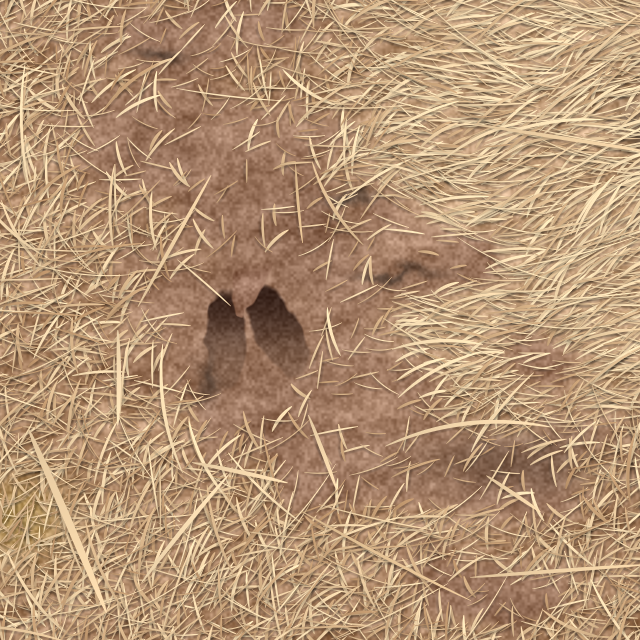
Reproduce this texture procedurally as a Shadertoy shader.

```glsl
// Draws damp brown soil with a cloven hoofprint, ringed by scattered dry straw.

float hash(vec2 p) {
    vec3 q = fract(p.xyx * 0.1031);
    q += dot(q, q.yzx + 33.33);
    return fract((q.x + q.y) * q.z);
}

float noise(vec2 p) {
    vec2 i = floor(p), f = fract(p);
    f = f * f * (3.0 - 2.0 * f);
    return mix(mix(hash(i), hash(i + vec2(1, 0)), f.x),
               mix(hash(i + vec2(0, 1)), hash(i + 1.0), f.x), f.y);
}

float fbm(vec2 p) {
    float sum = 0.0, amp = 0.5;
    for (int i = 0; i < 5; i++) {
        sum += amp * noise(p);
        p = mat2(1.6, 1.2, -1.2, 1.6) * p + 7.3;
        amp *= 0.5;
    }
    return sum;
}

// Soft ellipse: centre in xy, radii in zw
float blob(vec2 p, vec4 e) {
    vec2 q = (p - e.xy) / e.zw;
    return exp(-dot(q, q));
}

// 0 on bare soil, 1 where the straw lies thick
float strawCover(vec2 p) {
    vec4 bare[9] = vec4[9](
        vec4(0.25, 0.80, 0.20, 0.11), vec4(0.36, 0.95, 0.17, 0.05),
        vec4(0.46, 0.67, 0.20, 0.14), vec4(0.40, 0.45, 0.19, 0.15),
        vec4(0.55, 0.31, 0.14, 0.12), vec4(0.77, 0.27, 0.21, 0.08),
        vec4(0.71, 0.59, 0.12, 0.05), vec4(0.85, 0.45, 0.08, 0.05),
        vec4(0.78, 0.08, 0.13, 0.06));
    float soil = 0.7 * (noise(p * 15.0) - 0.5);
    for (int i = 0; i < 9; i++) soil += blob(p, bare[i]);
    return 1.0 - smoothstep(0.2, 0.9, soil);
}

// Thick mat at the upper right
float matted(vec2 p) {
    return smoothstep(0.45, 0.68, p.x) * smoothstep(0.3, 0.45, p.y);
}

// Lays a bent, tapered stalk and its soft shadow over the colour
void layStalk(inout vec3 col, vec2 q, vec2 dir, float halfLen, float width, float bend, vec3 tint) {
    q = vec2(dot(q, dir), dot(q, vec2(-dir.y, dir.x)));
    float t = q.x / halfLen;
    if (abs(t) > 1.0) return;
    float y = q.y + bend * halfLen * (t * t - 0.4);
    float w = width * sqrt(1.0 - t * t), side = dir.x >= 0.0 ? 0.002 : -0.002;
    float shadow = 1.0 - smoothstep(0.0, 0.004, abs(y + side) - w);
    col *= 1.0 - 0.17 * shadow * (1.0 - t * t);
    float cover = clamp(0.5 - (abs(y) - w) * iResolution.y, 0.0, 1.0);
    col = mix(col, tint * (0.98 + 0.06 * t), cover);
}

float toe(vec2 q, vec2 radius, float lean) {
    return length(vec2(q.x + lean * q.y, q.y) / radius);
}

vec3 ground(vec2 p) {
    float relief = fbm(p * 13.0) - fbm(p * 13.0 + vec2(-0.12, 0.22));
    float grain = noise(p * 230.0) - 0.5;
    vec3 col = mix(vec3(0.51, 0.37, 0.29), vec3(0.66, 0.51, 0.41), fbm(p * 8.0 + 3.0));
    float fibre = noise(mat2(0.9, -0.4, 0.4, 0.9) * p * vec2(30, 150)) - 0.5;
    vec3 litter = mix(vec3(0.66, 0.51, 0.38), vec3(0.79, 0.65, 0.50), matted(p));
    col = mix(col, litter + 0.2 * fibre, strawCover(p) * 0.75);
    col += relief * 0.4 + grain * 0.14 + (noise(p * 105.0) - 0.5) * 0.09;
    col = mix(col, vec3(0.70, 0.59, 0.30) + grain * 0.25, 0.6 * blob(p, vec4(0.03, 0.19, 0.08, 0.07)));

    // Cracks and hollows
    vec2 w = p + 0.045 * (vec2(fbm(p * 28.0), fbm(p * 28.0 + 40.0)) - 0.48);
    float crack = blob(w, vec4(0.545, 0.695, 0.04, 0.009)) + blob(w, vec4(0.62, 0.575, 0.06, 0.008))
                + blob(w, vec4(0.25, 0.915, 0.04, 0.009)) + blob(w, vec4(0.32, 0.41, 0.013, 0.04))
                + blob(w, vec4(1.0, 0.80, 0.025, 0.035)) + 0.5 * blob(w, vec4(0.80, 0.28, 0.15, 0.05));
    col *= 1.0 - 0.42 * crack;

    // Two toes, darkest beneath the upper rim
    vec2 e = p + 0.01 * (vec2(noise(p * 60.0), noise(p * 60.0 + 9.0)) - 0.5);
    float d = min(toe(e - vec2(0.354, 0.470), vec2(0.034, 0.078), 0.05),
                  toe(e - vec2(0.434, 0.483), vec2(0.039, 0.074), 0.38));
    float depth = smoothstep(0.41, 0.55, p.y);
    vec3 hollow = mix(col * 0.88, vec3(0.19, 0.11, 0.08) + grain * 0.08, depth);
    col = mix(col, hollow, 1.0 - smoothstep(0.88, 1.04, d));

    // Torn flap of soil hanging between the toes
    vec2 f = e - vec2(0.373, 0.502);
    float t = f.y / 0.083;
    float edge = abs(f.x - 0.022 * t) - 0.031 * sqrt(clamp(t, 0.0, 1.0));
    float flap = smoothstep(0.002, -0.002, edge) * smoothstep(0.0, 0.04, t) * smoothstep(1.1, 0.8, t);
    return mix(col, vec3(0.53, 0.38, 0.30) + relief * 0.7 + grain * 0.14, flap);
}

void mainImage(out vec4 fragColor, in vec2 fragCoord) {
    vec2 p = fragCoord / iResolution.xy;
    vec3 col = ground(p);
    // Scattered straw, from short litter to long blades
    for (int layer = 0; layer < 12; layer++) {
        float k = float(layer), scale = mix(36.0, 9.0, k / 11.0);
        vec2 g = floor(p * scale + k * 0.37);
        for (int n = 0; n < 9; n++) {
            vec2 id = g + vec2(n % 3 - 1, n / 3 - 1), seed = id + k * 57.0 + 11.0;
            vec2 c = (id + vec2(hash(seed), hash(seed + 31.7)) - k * 0.37) / scale;
            float print = blob(c, vec4(0.39, 0.48, 0.10, 0.11)), right = matted(c);
            float chance = strawCover(c) * mix(0.7, 1.0, right) + 0.2 * (1.0 - k / 10.0);
            if (hash(seed + 5.3) > chance * (1.0 - smoothstep(0.15, 0.5, print))) continue;
            float r = hash(seed + 71.1), s = hash(seed + 13.9);
            float angle = mix(0.5, 0.1, right) + (noise(c * 9.0) - 0.5) * 1.2
                        + (r + hash(seed + 91.0) - 1.0) * mix(1.9, 0.8, right);
            vec3 tint = mix(vec3(0.72, 0.56, 0.40), vec3(0.98, 0.88, 0.71), min(s + 0.2 * right, 1.0));
            layStalk(col, p - c, vec2(cos(angle), sin(angle)), (0.45 + 0.5 * s) / scale,
                     mix(0.0009, 0.0028, r * r), (r - 0.5) * 0.28, tint);
        }
    }
    // Long single stalks, each given by its two ends
    vec4 stalks[12] = vec4[12](
        vec4(0.215, 0.52, 0.33, 0.727), vec4(0.461, 0.743, 0.472, 0.62),
        vec4(0.045, 0.33, 0.167, 0.043), vec4(0.185, 0.485, 0.185, 0.335),
        vec4(0.482, 0.352, 0.527, 0.234), vec4(0.22, 0.09, 0.357, 0.26),
        vec4(0.47, 0.2, 0.735, 0.06), vec4(0.735, 0.098, 1.01, 0.118),
        vec4(0.3, 0.278, 0.45, 0.246), vec4(0.76, 0.257, 0.845, 0.2),
        vec4(0.6, 0.315, 0.86, 0.345), vec4(0.74, 0.806, 1.02, 0.762));
    for (int i = 0; i < 12; i++) {
        vec2 a = stalks[i].xy, b = stalks[i].zw;
        float r = hash(vec2(i, 4));
        layStalk(col, p - 0.5 * (a + b), normalize(b - a), 0.5 * length(b - a),
                 i == 2 ? 0.006 : mix(0.002, 0.0038, r), i == 10 ? 0.16 : 0.06 * (r - 0.5),
                 mix(vec3(0.85, 0.71, 0.53), vec3(0.96, 0.86, 0.70), r));
    }
    fragColor = vec4(clamp(col * 1.04 + 0.015, 0.0, 1.0), 1.0);
}
```
